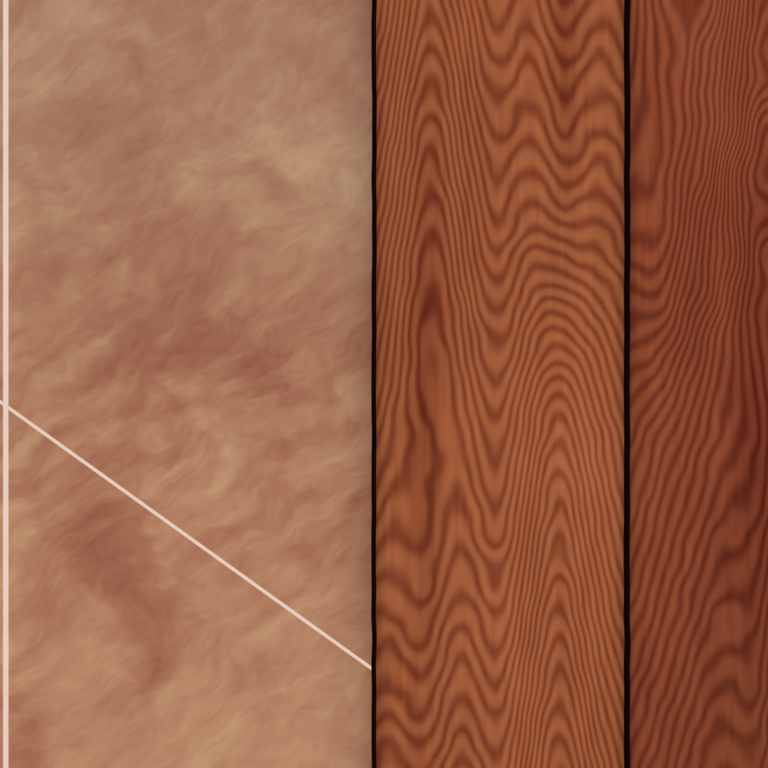
Give the GLSL for this texture, as a Shadertoy shader.

```glsl
// Mottled clay panel with pale inlay lines beside two dark-seamed wood planks.
#define PANEL_EDGE 0.487
#define PLANK_EDGE 0.8165
#define SEAM_HALF 0.0028
#define INLAY_X 0.0075
#define INLAY_HALF 0.0036
#define DIAGONAL_START 0.477
#define DIAGONAL_SLOPE -0.718
#define RING_DEPTH 5.0
#define CLAY_CONTRAST 0.34
#define GRAIN_CONTRAST 0.60

float hash(vec2 p) {
    vec3 q = fract(vec3(p.xyx) * 0.1031);
    q += dot(q, q.yzx + 33.33);
    return fract((q.x + q.y) * q.z);
}

float noise(vec2 p) {
    vec2 i = floor(p), f = fract(p);
    f = f * f * (3.0 - 2.0 * f);
    return mix(mix(hash(i), hash(i + vec2(1, 0)), f.x),
               mix(hash(i + vec2(0, 1)), hash(i + vec2(1, 1)), f.x), f.y);
}

float fbm(vec2 p) {
    float sum = 0.0, amp = 0.5;
    for (int i = 0; i < 5; i++) {
        sum += amp * noise(p);
        p = mat2(1.6, 1.2, -1.2, 1.6) * p + 7.3;
        amp *= 0.5;
    }
    return sum / 0.97;
}

// Antialiased coverage of a band around distance zero
float band(float d, float halfWidth, float px) {
    return 1.0 - smoothstep(halfWidth - px, halfWidth + px, abs(d));
}

float bump(float d, float width) {
    return exp(-d * d / (width * width));
}

// Grain column whose arches flip direction at the turn height
float column(vec2 p, float center, float width, float turn) {
    return bump(p.x - center, width) * tanh(6.0 * (p.y - turn));
}

vec3 clay(vec2 p) {
    vec2 warp = vec2(fbm(p * 7.0), fbm(p * 7.0 + 19.0)) - 0.5;
    float cloud = fbm(p * vec2(6.0, 5.0) + warp * 1.5);
    vec2 along = mat2(0.8, -0.6, 0.6, 0.8) * p + warp * 0.09;
    float stroke = fbm(along * vec2(22.0, 46.0));
    float fiber = noise(along * vec2(75.0, 190.0));
    float worn = bump(p.y - 0.43 + 0.3 * (p.x - 0.25), 0.24);
    float tone = 1.03 + CLAY_CONTRAST * (cloud - 0.5)
               + 0.22 * (stroke - 0.5) * (0.6 + 0.6 * worn)
               + 0.045 * (fiber - 0.5) - 0.09 * worn;
    vec3 color = mix(vec3(0.68, 0.475, 0.365), vec3(0.665, 0.495, 0.39),
                     smoothstep(0.25, 0.95, p.y));
    color *= mix(vec3(1.0), vec3(tone, tone * tone, tone * tone), 0.8);
    return color * (1.0 - 0.22 * exp((p.x - PANEL_EDGE) * 45.0));
}

// Growth-ring phase: tall arches, lenses and chevrons
float rings(vec2 p, bool second) {
    float wobble = 1.6 * noise(p * vec2(9.0, 4.0)) + 0.5 * noise(p * vec2(45.0, 30.0));
    if (second) {
        float swirl = smoothstep(0.55, 0.65, p.y) * smoothstep(0.86, 0.93, p.x);
        float lens = column(p, 0.866, 0.042, 0.93) * smoothstep(0.4, 0.72, p.y);
        return 20.0 * p.y + 70.0 * (0.985 - p.x) + wobble - RING_DEPTH * lens
             - RING_DEPTH * column(p, 0.99, 0.045, 0.5)
             + 2.5 * swirl * noise(p * vec2(24.0, 18.0));
    }
    float chevron = bump(p.x - 0.647, 0.045);
    return 22.0 * p.y + 200.0 * pow(abs(p.x - 0.65), 2.0) + wobble
         + RING_DEPTH * (chevron - column(p, 0.555, 0.045, 0.45)
         + 0.9 * column(p, 0.73, 0.042, 0.6));
}

vec3 wood(vec2 p) {
    bool second = p.x > PLANK_EDGE;
    float wave = 0.5 + 0.5 * cos(6.28318 * rings(p, second));
    float fiber = noise(p * vec2(190.0, 18.0)) - 0.5;
    float patches = fbm(p * vec2(10.0, 3.0) + 4.0) - 0.5;
    // Red heartwood stains follow the long columns
    float stain = second ? bump(p.x - 0.99, 0.035) * bump(p.y - 0.5, 0.35)
                : bump(p.x - 0.555, 0.022) * bump(p.y - 0.5, 0.33)
                + bump(p.x - 0.735, 0.018) * smoothstep(0.6, 0.95, p.y);
    float shade = GRAIN_CONTRAST * pow(wave, 1.5) + 0.22 * fiber
                + 0.45 * patches + 0.4 * stain;
    vec3 pale = second ? vec3(0.56, 0.285, 0.185) : vec3(0.635, 0.36, 0.225);
    vec3 deep = second ? vec3(0.36, 0.14, 0.09) : vec3(0.41, 0.175, 0.105);
    vec3 color = mix(pale, deep, clamp(shade, -0.2, 1.1));
    float low = smoothstep(0.45, 0.0, p.y) * smoothstep(0.78, 1.0, p.x);
    color *= 1.0 - 0.12 * low;
    float edge = min(p.x - PANEL_EDGE, abs(p.x - PLANK_EDGE));
    return color * (1.0 - 0.35 * exp(-edge * 130.0));
}

void mainImage(out vec4 fragColor, in vec2 fragCoord) {
    vec2 p = fragCoord / iResolution.xy;
    float px = 1.0 / iResolution.x;
    bool onPanel = p.x < PANEL_EDGE;
    vec3 color = onPanel ? clay(p) : wood(p);

    // Pale inlays
    float slant = (p.y - DIAGONAL_START - DIAGONAL_SLOPE * p.x)
                / length(vec2(1.0, DIAGONAL_SLOPE));
    float inlay = max(band(p.x - INLAY_X, INLAY_HALF, px),
                      onPanel ? band(slant, 0.0023, px) : 0.0);
    color = mix(color, vec3(0.92, 0.82, 0.77), 0.95 * inlay);

    // Dark seams with slightly uneven edges
    float ragged = 0.0012 * (noise(vec2(3.0, p.y * 30.0)) - 0.5);
    float seam = max(band(p.x - PANEL_EDGE + ragged, SEAM_HALF, px),
                     band(p.x - PLANK_EDGE + ragged, SEAM_HALF * 1.35, px));
    color = mix(color, vec3(0.07, 0.02, 0.012), seam);
    fragColor = vec4(color, 1.0);
}
```
